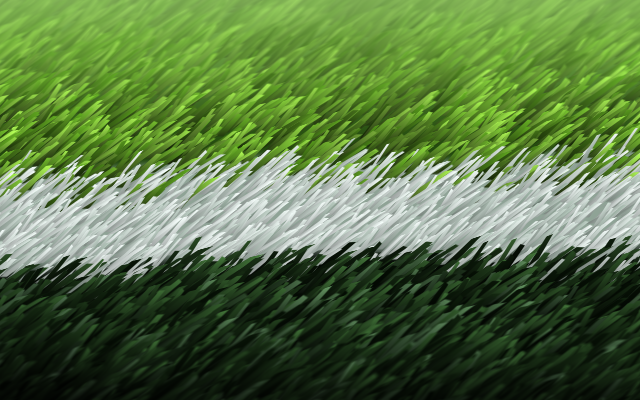
Write a WebGL 1 fragment shader that draws this texture.

```glsl
precision highp float;
// Leaning blades of artificial turf: bright green, a white painted line, dark foreground.
uniform vec2 u_resolution;

float hash(vec2 p) {
  return fract(sin(dot(p, vec2(127.1, 311.7))) * 43758.5453);
}

float noise(vec2 p) {
  vec2 i = floor(p), f = fract(p);
  f = f * f * (3.0 - 2.0 * f);
  return mix(mix(hash(i), hash(i + vec2(1.0, 0.0)), f.x),
             mix(hash(i + vec2(0.0, 1.0)), hash(i + 1.0), f.x), f.y);
}

// Borders of the white line at ground level
float lineBottom(float x) { return 0.278 + 0.03 * x + 0.012 * sin(x * 5.0 - 2.0); }
float lineTop(float x) { return 0.522 + 0.022 * x + 0.01 * sin(x * 7.0 - 3.0); }

// Shadowed ground seen between the blades
vec3 groundColor(vec2 p) {
  vec3 green = mix(vec3(0.13, 0.28, 0.05), vec3(0.45, 0.66, 0.28), smoothstep(0.6, 0.95, p.y));
  vec3 c = mix(vec3(0.015, 0.04, 0.014), vec3(0.56, 0.64, 0.59),
               smoothstep(0.0, 0.06, p.y - lineBottom(p.x) - 0.03));
  return mix(c, green, smoothstep(0.0, 0.04, p.y - lineTop(p.x) - 0.04));
}

// 0 for foreground, 1 for the line, 2 for the far green; roots mix at the borders
float zoneOf(vec2 root, float pick) {
  float stray = (pick - 0.5) * (0.5 + pick);
  float low = step(lineBottom(root.x), root.y + stray * 0.055);
  float high = step(lineTop(root.x), root.y + stray * 0.1);
  return low + low * high;
}

// Blade colour from its zone, root, a random tone and the position t from root to tip
vec3 bladeColor(float zone, vec2 root, float tone, float pick, float t) {
  float patches = noise(root * vec2(5.0, 9.0));
  float clumps = noise(root * vec2(17.0, 26.0) + 7.0);
  if (zone < 0.5) {
    float light = tone * (0.3 + 0.55 * patches + 0.5 * clumps);
    vec3 c = mix(vec3(0.015, 0.045, 0.012), vec3(0.21, 0.37, 0.18), light);
    c = mix(c, vec3(0.38, 0.49, 0.4), step(0.78, pick) * 0.5 * tone);
    return c * mix(0.25, 1.25, t) * mix(0.6, 1.0, smoothstep(-0.1, 0.1, root.y));
  }
  if (zone < 1.5) {
    vec3 c = mix(vec3(0.6, 0.68, 0.63), vec3(0.9, 0.93, 0.92), sqrt(tone));
    c *= mix(0.68, 1.06, t);
    return c * mix(0.82, 1.0, smoothstep(0.0, 0.05, root.y - lineBottom(root.x) + 0.02));
  }
  vec3 c = mix(vec3(0.29, 0.52, 0.09), vec3(0.58, 0.82, 0.28), tone);
  float far = smoothstep(0.62, 0.95, root.y);
  c *= mix(mix(0.3, 0.65, far), 1.1, t) * mix(0.86, 1.1, patches);
  c *= mix(mix(0.66, 0.85, far), 1.1, smoothstep(0.15, 0.65, clumps));
  return mix(c, vec3(0.53, 0.74, 0.36), 0.5 * far);
}

void main() {
  vec2 p = gl_FragCoord.xy / u_resolution.y;
  float rowStep = 0.009, cellStep = 0.044;

  // Focus lies on the white line; both ends of the view are soft
  float blur = 0.5 / u_resolution.y + 0.0004
             + 0.006 * smoothstep(0.68, 1.05, p.y)
             + 0.004 * smoothstep(0.36, 0.02, p.y);
  vec3 color = groundColor(p);

  // Rows run from far to near, so near blades cover far ones
  for (int i = 0; i < 14; i++) {
    float row = floor(p.y / rowStep) - float(i);
    float rise = p.y - row * rowStep;
    float cell0 = floor((p.x - rise * 1.15) / cellStep);
    for (int j = -2; j <= 2; j++) {
      vec2 id = vec2(cell0 + float(j), row);
      float a = hash(id), b = hash(id + 37.3), c = hash(id + 71.9), d = hash(id + 113.7);
      float pick = hash(id + 233.3), tone = hash(id + 191.1);
      vec2 root = vec2(id.x + a, row + b) * vec2(cellStep, rowStep);
      float zone = zoneOf(root, pick);

      // Lean, height and distance to the blade axis
      float lean = mix(0.6, 1.7, c);
      float tall = mix(0.05, 0.112, d * (0.5 + 0.5 * a));
      float h = p.y - root.y;
      float t = clamp(h / tall, 0.0, 1.0);
      float across = (p.x - root.x - lean * h) / sqrt(1.0 + lean * lean);
      float width = mix(0.0034, 0.0062, b);
      width *= zone < 0.5 ? 1.45 : (zone < 1.5 ? 0.92 : 1.2);
      width *= 1.0 - 0.3 * t;

      // Tips are cut at a slant
      float tip = tall - h + across * (a - 0.5) * 1.6;
      float mask = smoothstep(width + blur, width - blur, abs(across))
                 * smoothstep(-blur, blur, tip) * smoothstep(0.0, 0.006, h);
      vec3 blade = bladeColor(zone, root, tone, pick, t);
      blade *= 1.0 + 0.14 * clamp(across / width, -1.0, 1.0) * (c - 0.3);
      color = mix(color, blade, mask);
    }
  }

  // Pale haze at the far edge, shade in the near corners
  color = mix(color, vec3(0.62, 0.77, 0.5), 0.3 * smoothstep(0.88, 1.02, p.y));
  float corner = smoothstep(0.5, 0.0, p.x) * smoothstep(0.25, 0.0, p.y);
  color *= 1.0 - 0.5 * corner - 0.25 * smoothstep(0.1, 0.0, p.y);
  gl_FragColor = vec4(color, 1.0);
}
```
